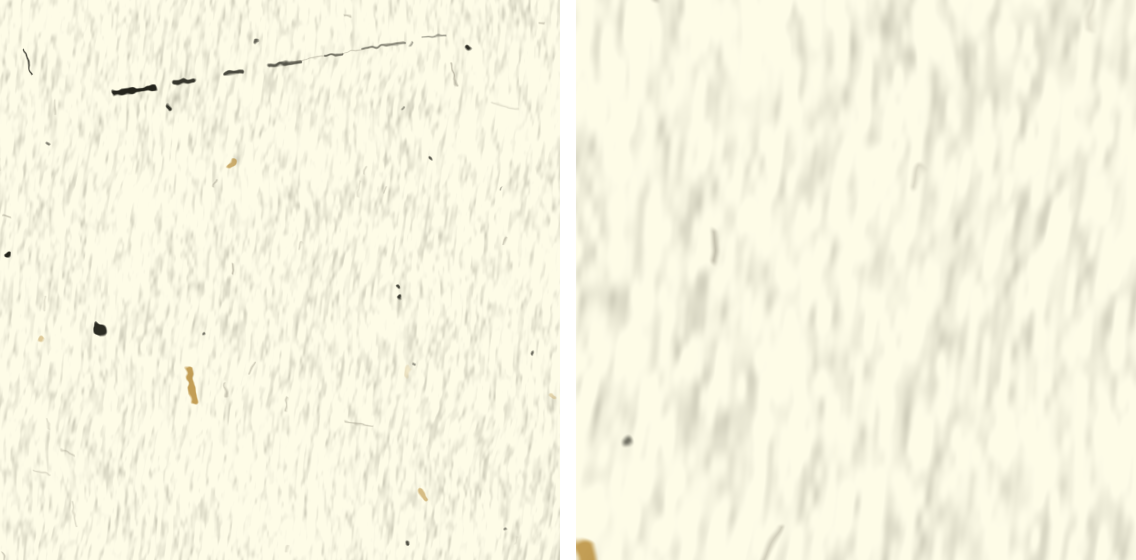
Left, the full canvas; right, a detail of the centre.
This texture is drawn by a Shadertoy shader. Its source:

```glsl
// Cream recycled paper: fine leaning grain, scattered fibres, ink specks and a broken ink line.

const vec3 PAPER = vec3(0.995, 0.987, 0.907);
const vec3 GRAIN_TINT = vec3(1.0, 1.0, 0.97);   // how much each channel darkens
const vec3 INK = vec3(0.10, 0.10, 0.07);
const vec3 GREY = vec3(0.56, 0.54, 0.47);
const vec3 TAN = vec3(0.74, 0.58, 0.27);

const vec2 COARSE_GRAIN = vec2(145.0, 31.0);    // strands per canvas, across and along
const vec2 FINE_GRAIN = vec2(225.0, 75.0);
const float GRAIN_LEAN = 0.10;
const float GRAIN_FLOOR = 0.44;
const float GRAIN_DEPTH = 0.43;
const float GRAIN_CURVE = 1.35;

const float SOFT = 0.0022;                      // edge blur
const int FIBRES = 26;
const int SPECKS = 16;
const int TAN_BITS = 5;
const int DASHES = 7;

float hash(vec2 p) {
    return fract(sin(dot(p, vec2(127.1, 311.7))) * 43758.5453);
}

vec2 hash2(float n, float seed) {
    return vec2(hash(vec2(n, seed)), hash(vec2(n + 0.37, seed + 5.1)));
}

// One column of smooth random values, shifted by its own offset
float column(float id, float y) {
    y += 17.0 * hash(vec2(id, 3.7));
    float row = floor(y);
    float f = smoothstep(0.0, 1.0, y - row);
    return mix(hash(vec2(id, row)), hash(vec2(id, row + 1.0)), f);
}

float noise(vec2 p) {
    float id = floor(p.x);
    float f = smoothstep(0.0, 1.0, p.x - id);
    return mix(column(id, p.y), column(id + 1.0, p.y), f);
}

// Coverage of a soft stroke around a centre; arm reaches from centre to tip
float stroke(vec2 p, vec2 centre, vec2 arm, float radius) {
    vec2 q = p - centre;
    float t = clamp(dot(q, arm) / dot(arm, arm), -1.0, 1.0);
    return 1.0 - smoothstep(-SOFT, SOFT, length(q - arm * t) - radius);
}

float grain(vec2 p) {
    float wander = 0.012 * (noise(p * 9.0) - 0.5);
    vec2 q = vec2(p.x - GRAIN_LEAN * p.y + wander, p.y);
    float n = 0.6 * noise(q * COARSE_GRAIN) + 0.4 * noise(q * FINE_GRAIN + 31.0);
    n += 0.12 * (noise(p * 7.0 + 11.0) - 0.5);
    return GRAIN_DEPTH * pow(max(n - GRAIN_FLOOR, 0.0), GRAIN_CURVE);
}

void mainImage(out vec4 fragColor, in vec2 fragCoord) {
    vec2 p = fragCoord / iResolution.y;
    vec3 colour = PAPER - GRAIN_TINT * grain(p);

    // Ragged coordinates keep the marks from looking ruled
    vec2 rough = p + 0.005 * (vec2(noise(p * 110.0), noise(p * 110.0 + 57.0)) - 0.5);

    // Faint grey fibres, mostly upright, a few lying across
    for (int i = 0; i < FIBRES; i++) {
        float n = float(i);
        vec2 shape = hash2(n, 21.0);
        float angle = 1.5 + 0.7 * (shape.x - 0.5);
        if (i % 4 == 0) angle = 2.4 + 0.9 * shape.x;
        vec2 arm = mix(0.005, 0.026, shape.y * shape.y) * vec2(cos(angle), sin(angle));
        float strength = mix(0.15, 0.55, hash(vec2(n, 44.0)));
        colour = mix(colour, GREY, strength * stroke(rough, hash2(n, 8.0), arm, 0.0015));
    }

    // Tan wood bits: one long splinter and small pale chips
    float splinter = stroke(rough, vec2(0.342, 0.311), vec2(-0.005, 0.029), 0.0055);
    colour = mix(colour, TAN, 0.9 * splinter);
    for (int i = 0; i < TAN_BITS; i++) {
        float n = float(i);
        vec2 arm = 0.009 * (hash2(n, 63.0) - vec2(0.5, 0.1));
        float strength = mix(0.75, 0.2, n / float(TAN_BITS - 1));
        colour = mix(colour, TAN, strength * stroke(rough, hash2(n, 72.0), arm, 0.0045));
    }

    // Ink specks, from black dots to dim points
    for (int i = 0; i < SPECKS; i++) {
        float n = float(i);
        float fade = n / float(SPECKS - 1);
        vec2 arm = 0.003 * (hash2(n, 91.0) - vec2(0.5, 0.2));
        float speck = stroke(rough, hash2(n, 15.0), arm, mix(0.0036, 0.0015, fade));
        colour = mix(colour, INK, mix(0.95, 0.35, fade) * speck);
    }

    // Large ragged blot and a short dark hair
    float blot = length(p - vec2(0.179, 0.411)) - 0.007 - 0.010 * noise(p * 100.0 + 7.0);
    colour = mix(colour, INK, 0.92 * (1.0 - smoothstep(-SOFT, SOFT, blot)));
    colour = mix(colour, INK, 0.85 * stroke(rough, vec2(0.049, 0.890), vec2(-0.007, 0.021), 0.0014));

    // Broken ink line, rising and thinning to the right
    for (int i = 0; i < DASHES; i++) {
        float fade = float(i) / float(DASHES - 1);
        float x = mix(0.24, 0.775, fade);
        vec2 centre = vec2(x, 0.835 + 0.18 * (x - 0.22));
        vec2 arm = mix(0.014, 0.040, hash(vec2(float(i), 5.0))) * vec2(1.0, 0.13);
        float dash = stroke(rough, centre, arm, mix(0.0042, 0.0012, fade));
        colour = mix(colour, INK, mix(0.95, 0.45, fade) * dash);
    }
    float trail = stroke(rough, vec2(0.62, 0.907), vec2(0.10, 0.018), 0.0006);
    colour = mix(colour, GREY, 0.5 * trail);

    fragColor = vec4(colour, 1.0);
}
```
